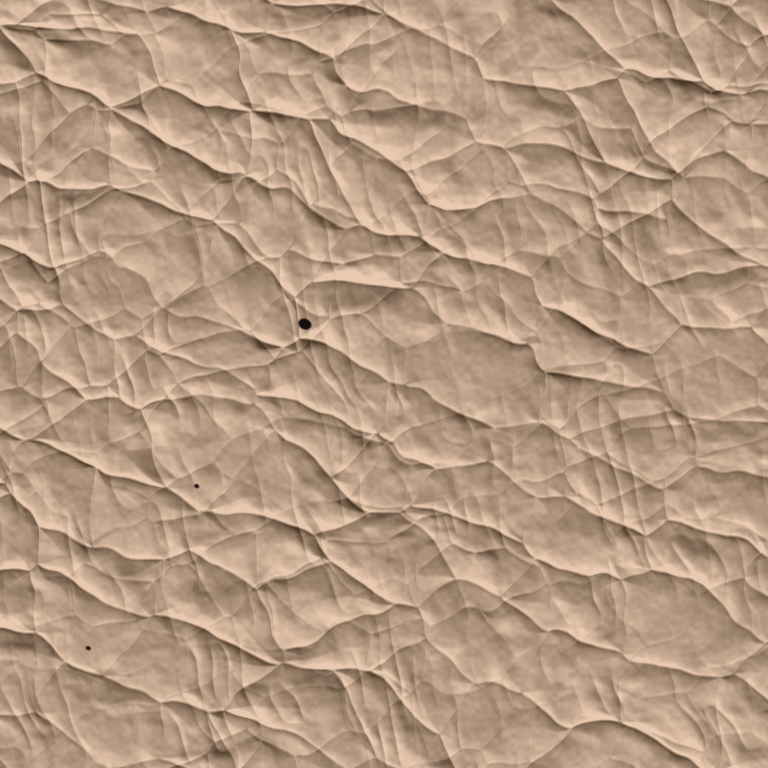
This texture is drawn by a WebGL 1 fragment shader. Its source:

```glsl
precision highp float;
// Tan grained leather: creased, slanting cells lit from the lower left, with a few pores.
uniform vec2 u_resolution;

#define SHADE_COLOR vec3(0.51, 0.42, 0.34)
#define LIGHT_COLOR vec3(0.87, 0.75, 0.65)
#define PORE_COLOR vec3(0.09, 0.06, 0.06)
#define LIGHT_DIR vec2(-0.36, -0.93)
#define CELL_SCALE vec2(7.0, 12.0)
#define FOLD_SCALE vec2(12.0, 15.0)
#define CELL_ANGLE -0.36
#define FOLD_ANGLE 0.42
#define CONTRAST 0.52
#define BASE_TONE 0.56
#define SOFTNESS 0.0019
#define FIRST_PORE vec2(0.397, 0.578)

vec2 hash2(vec2 p) {
  vec3 q = fract(p.xyx * vec3(0.1031, 0.1030, 0.0973));
  q += dot(q, q.yzx + 33.33);
  return fract((q.xx + q.yz) * q.zy);
}

float noise(vec2 p) {
  vec2 i = floor(p), f = fract(p);
  f = f * f * f * (f * (f * 6.0 - 15.0) + 10.0);
  float low = mix(hash2(i).x, hash2(i + vec2(1.0, 0.0)).x, f.x);
  float high = mix(hash2(i + vec2(0.0, 1.0)).x, hash2(i + 1.0).x, f.x);
  return mix(low, high, f.y);
}

// Coordinates along and across an axis at the given angle
vec2 alongAxis(vec2 p, float angle) {
  float c = cos(angle), s = sin(angle);
  return vec2(c * p.x + s * p.y, c * p.y - s * p.x);
}

vec2 seedOffset(vec2 cell) {
  return 0.08 + 0.84 * hash2(cell);
}

// Distance to the nearest border between Voronoi cells
float borderDistance(vec2 p) {
  vec2 base = floor(p), f = fract(p);
  vec2 nearCell = vec2(0.0), nearSeed = vec2(0.0);
  float nearest = 9.0;
  for (int y = -1; y <= 1; y++) {
    for (int x = -1; x <= 1; x++) {
      vec2 cell = vec2(float(x), float(y));
      vec2 seed = cell + seedOffset(base + cell) - f;
      float d = dot(seed, seed);
      if (d < nearest) {
        nearest = d;
        nearCell = cell;
        nearSeed = seed;
      }
    }
  }
  float border = 9.0;
  for (int y = -2; y <= 2; y++) {
    for (int x = -2; x <= 2; x++) {
      vec2 cell = nearCell + vec2(float(x), float(y));
      vec2 seed = cell + seedOffset(base + cell) - f;
      vec2 gap = seed - nearSeed;
      if (dot(gap, gap) > 0.0001)
        border = min(border, dot(0.5 * (seed + nearSeed), normalize(gap)));
    }
  }
  return border;
}

// Groove whose walls have unit slope at the border
float groove(float d, float width) {
  return width * exp(-d / width);
}

float relief(vec2 p) {
  vec2 bend = vec2(noise(p * 9.0), noise(p * 9.0 + 31.7)) - 0.5;
  vec2 wobble = vec2(noise(p * 34.0 + 7.3), noise(p * 34.0 + 53.1)) - 0.5;
  vec2 q = p + 0.036 * bend + 0.009 * wobble;

  // Main cells and the finer folds crossing them
  float cell = borderDistance(alongAxis(q, CELL_ANGLE) * CELL_SCALE + 20.0);
  float fold = borderDistance(alongAxis(q, FOLD_ANGLE) * FOLD_SCALE + 60.0);
  float cellDepth = 0.45 + 0.85 * noise(p * 7.0 + 11.0);
  float foldDepth = 0.15 + 0.95 * noise(p * 8.0 + 83.0);
  float h = -cellDepth * (groove(cell, 0.20) + 0.7 * groove(cell, 0.05)) / CELL_SCALE.y;
  h -= foldDepth * (0.7 * groove(fold, 0.18) + 0.45 * groove(fold, 0.06)) / FOLD_SCALE.y;

  // Upright wrinkles, soft lumps and fine grain
  float wrinkle = abs(noise(alongAxis(q, 0.2) * vec2(42.0, 15.0)) - 0.5);
  h += 0.014 * wrinkle;
  h += 0.014 * noise(q * 24.0 + 5.0) + 0.005 * noise(q * 58.0 + 17.0);
  return h + 0.0013 * noise(p * 130.0 + 41.0);
}

void main() {
  vec2 uv = gl_FragCoord.xy / min(u_resolution.x, u_resolution.y);

  // Slopes that fall toward the light are bright
  vec2 offset = LIGHT_DIR * SOFTNESS;
  float slope = (relief(uv - offset) - relief(uv + offset)) / (2.0 * SOFTNESS);
  float tone = BASE_TONE + CONTRAST * slope;
  tone += 0.10 * (noise(uv * 190.0) - 0.5) + 0.10 * (noise(uv * 5.0 + 3.0) - 0.5);
  vec3 color = mix(SHADE_COLOR, LIGHT_COLOR, clamp(tone, -0.6, 1.12));

  // One open pore and two specks
  for (int i = 0; i < 3; i++) {
    float n = float(i);
    vec2 away = uv - fract(FIRST_PORE + n * vec2(0.859, 0.789));
    float radius = i == 0 ? 0.0078 : 0.0028;
    float edge = length(alongAxis(away, -0.4) * vec2(0.9, 1.15)) - radius;
    color = mix(color, PORE_COLOR, 1.0 - smoothstep(-0.002, 0.002, edge));
  }
  gl_FragColor = vec4(color, 1.0);
}
```
